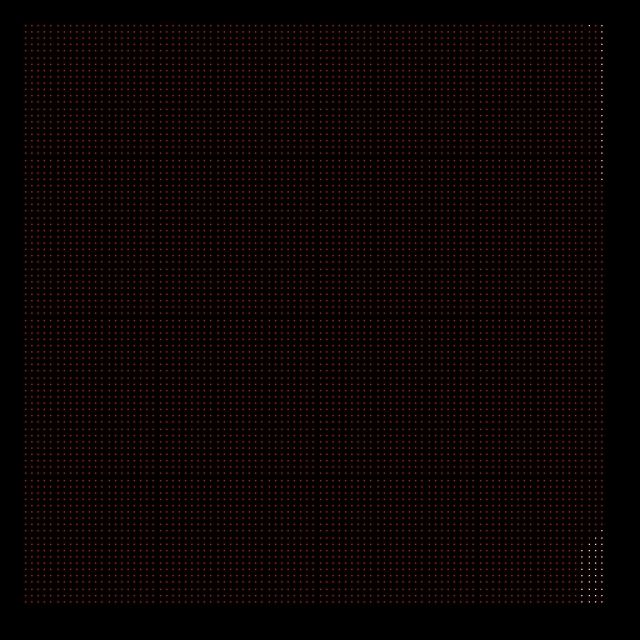
This pattern is drawn by a WebGL 1 fragment shader. Its source:

```glsl
precision highp float;

uniform vec2 u_resolution;

const float PITCHES = 100.0;       // grid pitches across the full canvas
const float MARGIN_CELLS = 4.0;    // empty pitches before the first dot
const float LAST_DOT = 90.0;       // index of the last dot, counted from 0
const float SNAP = 512.0;          // fine lattice that dot centres sit on
const float DOT_SIZE = 1.0 / 512.0;
const float GLOW_RADIUS = 0.0026;
const float GLOW_STRENGTH = 0.17;

const float LIT_CORNER_COLUMN = 87.0;
const float LIT_CORNER_DIAGONAL = 169.0;
const float LIT_EDGE_ROWS = 24.0;
const vec2 LIT_STRAY = vec2(88.0, 0.0);

const vec3 BACKGROUND = vec3(0.004, 0.0, 0.0);
const vec3 GLOW_COLOR = vec3(1.0, 0.0, 0.0);
const vec3 WARM_DOT = vec3(0.43, 0.23, 0.25);
const vec3 COOL_DOT = vec3(0.37, 0.28, 0.28);
const vec3 LIT_DOT = vec3(0.80, 0.93, 0.91);

// Layered sines give each dot a slight tint, from 0 to 1.
float tintVariation(vec2 dot) {
  float waves = sin(dot.x * 2.1 + dot.y * 0.7)
              + sin(dot.y * 1.9 - dot.x * 0.9 + 1.3);
  return 0.5 + 0.25 * waves;
}

// 1 for the bright dots: corner wedge, right edge run and one stray.
float isLit(vec2 dot) {
  float wedge = step(LIT_CORNER_COLUMN - 0.5, dot.x)
              * step(LIT_CORNER_DIAGONAL - 0.5, dot.x + dot.y);
  float edge = step(LAST_DOT - 0.5, dot.x)
             * step(dot.y, LIT_EDGE_ROWS + 0.5);
  float stray = step(distance(dot, LIT_STRAY), 0.5);
  return max(wedge, max(edge, stray));
}

// Antialiased coverage of a square centred on the origin.
float squareCoverage(vec2 offset, float size, vec2 pixel) {
  vec2 sides = clamp((0.5 * size - abs(offset)) / pixel + 0.5, 0.0, 1.0);
  return sides.x * sides.y;
}

void main() {
  vec2 pixel = 1.0 / u_resolution;
  vec2 position = gl_FragCoord.xy * pixel;
  position.y = 1.0 - position.y;   // rows count down from the top

  // Nearest dot and its snapped centre
  vec2 cell = floor(position * PITCHES + 0.5);
  vec2 dot = cell - MARGIN_CELLS;
  vec2 center = (floor(cell / PITCHES * SNAP + 0.001) + 0.5) / SNAP;
  vec2 offset = position - center;

  vec2 inside = step(-0.5, dot) * step(dot, vec2(LAST_DOT + 0.5));
  float inGrid = inside.x * inside.y;

  // Red glow under the dot
  float falloff = length(offset) / GLOW_RADIUS;
  float glow = GLOW_STRENGTH * exp(-falloff * falloff);
  vec3 color = BACKGROUND + GLOW_COLOR * glow * inGrid;

  // Dot core
  vec3 dotColor = mix(WARM_DOT, COOL_DOT, tintVariation(dot));
  dotColor = mix(dotColor, LIT_DOT, isLit(dot));
  color = mix(color, dotColor, squareCoverage(offset, DOT_SIZE, pixel) * inGrid);

  gl_FragColor = vec4(color, 1.0);
}
```
